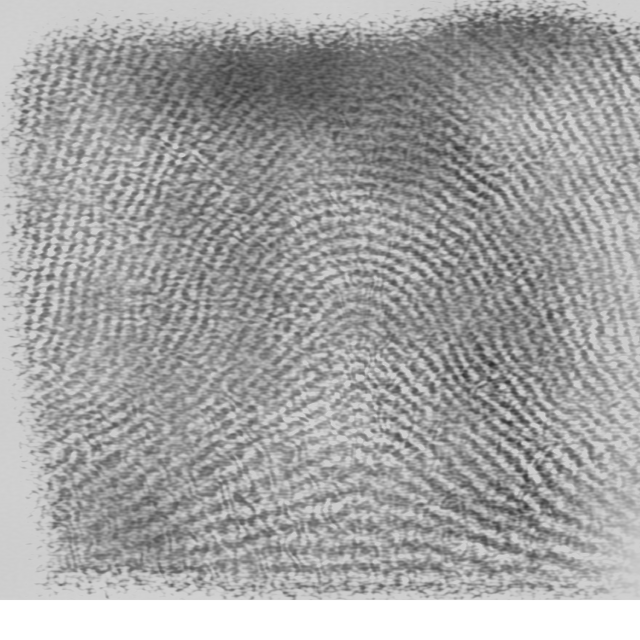
Give the GLSL for this pattern, as a three.js fragment shader.

```glsl
#define PAPER 0.81
#define RIDGE_PERIOD 0.0195
#define BEAD_PERIOD 0.017
#define ANGLE_STEP 0.15
#define SHEET_BOTTOM 0.0625
#define CORE vec2(0.56, 0.475)
#define RIDGE_CONTRAST 0.31

varying vec2 vUv;

vec2 hashGradient(vec2 cell) {
  float h = fract(sin(dot(cell, vec2(127.1, 311.7))) * 43758.55);
  return vec2(cos(h * 6.2832), sin(h * 6.2832));
}

float gradientNoise(vec2 p) {
  vec2 i = floor(p), f = p - i;
  vec2 u = f * f * f * (f * (f * 6.0 - 15.0) + 10.0);
  vec2 e = vec2(1.0, 0.0);
  float low = mix(dot(hashGradient(i), f), dot(hashGradient(i + e), f - e), u.x);
  float high = mix(dot(hashGradient(i + e.yx), f - e.yx),
                   dot(hashGradient(i + e.xx), f - e.xx), u.x);
  return mix(low, high, u.y);
}

float blob(vec2 p, vec2 center, vec2 radius) {
  vec2 d = (p - center) / radius;
  return exp(-dot(d, d));
}

// Tilt of the ridge normal from vertical: arches above the core, a tent below
float ridgeTilt(vec2 p) {
  vec2 d = p - CORE;
  float side = smoothstep(-0.08, 0.08, d.x);
  float arch = d.x * (mix(6.3, 4.2, side) + 0.03 / (d.y * d.y + 0.003));
  float roundness = mix(0.02, 0.002, smoothstep(0.1, 0.4, p.y));
  float tent = mix(2.7, 3.9, side) * max(p.y - 0.09, 0.0) * d.x / sqrt(d.x * d.x + roundness);
  float slope = mix(tent, arch, smoothstep(0.40, 0.58, p.y));
  return atan(slope) + 0.16 * gradientNoise(p * 7.0);
}

// Plane wave of one quantised direction, broken into beads along its length
float ridgeWave(vec2 p, float band, float jitter, float beadAmount) {
  float a = band * ANGLE_STEP;
  vec2 normal = vec2(sin(a), cos(a));
  vec2 d = p - CORE;
  float across = dot(d, normal) / RIDGE_PERIOD;
  float along = dot(d, vec2(normal.y, -normal.x)) / BEAD_PERIOD;
  return cos(6.2832 * across) + beadAmount * cos(6.2832 * (along + 0.4 * across + jitter));
}

float ridges(vec2 p, float beadAmount) {
  float bands = ridgeTilt(p) / ANGLE_STEP;
  float band = floor(bands);
  float jitter = 1.3 * gradientNoise(p * 34.0);
  // Wider ridges near the bottom, with a slight wobble
  vec2 q = p + 0.007 * vec2(gradientNoise(p * 17.0), gradientNoise(p * 17.0 + 40.0));
  q.y += 0.38 * max(0.3 - p.y, 0.0);
  return mix(ridgeWave(q, band, jitter, beadAmount),
             ridgeWave(q, band + 1.0, jitter, beadAmount),
             smoothstep(0.2, 0.8, bands - band));
}

// Ragged outline of the inked area
float inkMask(vec2 p, float speckle) {
  float left = 0.012 + 0.06 * (1.0 - smoothstep(0.05, 0.6, p.y));
  float top = 0.965 - 0.15 * exp(-p.x / 0.035)
    + 0.035 * smoothstep(0.58, 0.78, p.x) - 0.035 * smoothstep(0.86, 1.0, p.x);
  float bottom = 0.06 + 0.02 * (1.0 - smoothstep(0.2, 0.45, p.x));
  float inside = min(min(p.x - left, top - p.y), p.y - bottom);
  float mask = smoothstep(-0.01, 0.045, inside + 0.03 * speckle);
  return mask * (1.0 - 0.9 * blob(p, vec2(1.02, 0.10), vec2(0.09, 0.15)));
}

// Broad ink load, heavier where the finger pressed
float inkDensity(vec2 p) {
  float load = 0.175;
  load += 0.23 * blob(p, vec2(0.37, 0.88), vec2(0.16, 0.10));
  load += 0.17 * blob(p, vec2(0.56, 0.87), vec2(0.13, 0.11));
  load += 0.22 * blob(p, vec2(0.81, 0.96), vec2(0.17, 0.07));
  load += 0.14 * blob(p, vec2(0.67, 0.75), vec2(0.09, 0.08));
  load += 0.12 * blob(p, vec2(0.78, 0.49), vec2(0.13, 0.21));
  load += 0.09 * blob(p, vec2(0.34, 0.58), vec2(0.13, 0.18));
  load += 0.09 * blob(p, vec2(0.22, 0.17), vec2(0.13, 0.10));
  load += 0.07 * blob(p, vec2(0.81, 0.20), vec2(0.12, 0.07));
  load -= 0.11 * blob(p, vec2(1.0, 0.48), vec2(0.11, 0.30));
  load -= 0.06 * blob(p, vec2(0.86, 0.79), vec2(0.09, 0.05));
  load -= 0.06 * blob(p, vec2(0.52, 0.34), vec2(0.10, 0.08));
  load -= 0.05 * blob(p, vec2(0.14, 0.68), vec2(0.09, 0.13));
  return load + 0.06 * gradientNoise(p * 11.0) + 0.06 * gradientNoise(p * 27.0);
}

void main() {
  vec2 p = vUv;
  float speckle = gradientNoise(p * vec2(75.0, 110.0));
  float grain = gradientNoise(p * vec2(110.0, 210.0) + 17.0);

  // Ridge relief, blurred where the ink is smudged
  float smudge = min(1.0, 1.1 * blob(p, vec2(0.46, 0.89), vec2(0.24, 0.12))
    + 0.7 * blob(p, vec2(0.80, 0.96), vec2(0.17, 0.07))
    + 0.5 * blob(p, vec2(0.18, 0.16), vec2(0.12, 0.09))
    + 0.4 * blob(p, vec2(0.25, 0.45), vec2(0.20, 0.10)));
  float beadAmount = mix(0.75, 0.35, smoothstep(0.42, 0.68, p.x));
  float wave = ridges(p, beadAmount) + 1.3 * speckle + 0.9 * grain;
  float relief = smoothstep(-1.9, 1.9, wave) - 0.5;
  float contrast = RIDGE_CONTRAST + 0.12 * blob(p, vec2(0.78, 0.34), vec2(0.15, 0.28))
    + 0.10 * blob(p, vec2(0.33, 0.75), vec2(0.10, 0.09))
    + 0.12 * blob(p, vec2(0.97, 0.92), vec2(0.06, 0.07))
    - 0.12 * blob(p, vec2(1.0, 0.48), vec2(0.10, 0.30));
  contrast *= (1.0 - 0.85 * smudge) * (1.0 + 0.7 * gradientNoise(p * 9.0 + 5.0));

  // Ink on grey paper, with a blank strip below
  float ink = inkDensity(p) + contrast * relief + 0.14 * grain + 0.07 * speckle;
  float paper = PAPER + 0.02 * gradientNoise(p * 5.0) + 0.012 * grain;
  float tone = paper - inkMask(p, speckle + grain) * max(ink, 0.0);
  tone = mix(1.0, tone, smoothstep(SHEET_BOTTOM - 0.001, SHEET_BOTTOM + 0.001, p.y));
  gl_FragColor = vec4(vec3(clamp(tone, 0.0, 1.0)), 1.0);
}
```
